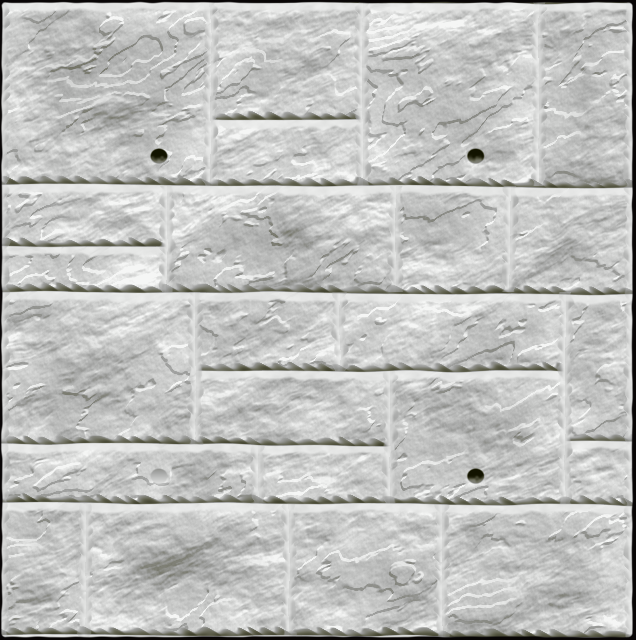
Reproduce this texture procedurally as a Shadertoy shader.

```glsl
// Horizontal joints: height from the top, start, end
const vec3 bedJoints[10] = vec3[10](
    vec3(.003, -.1, 1.1), vec3(.290, -.1, 1.1), vec3(.457, -.1, 1.1), vec3(.787, -.1, 1.1),
    vec3(.993, -.1, 1.1), vec3(.186, .331, .570), vec3(.386, -.1, .263), vec3(.579, .308, .888),
    vec3(.695, -.1, .614), vec3(.688, .888, 1.1));

// Vertical joints: distance from the left, start, end
const vec3 headJoints[14] = vec3[14](
    vec3(.331, .0, .290), vec3(.570, .0, .290), vec3(.846, .0, .290),
    vec3(.263, .290, .457), vec3(.622, .290, .457), vec3(.801, .290, .457),
    vec3(.308, .457, .695), vec3(.534, .457, .579), vec3(.888, .457, .787),
    vec3(.614, .579, .787), vec3(.406, .695, .787),
    vec3(.134, .787, 1.), vec3(.455, .787, 1.), vec3(.696, .787, 1.));

float hash(vec2 p) {
    vec3 q = fract(p.xyx * .1031);
    q += dot(q, q.yzx + 33.33);
    return fract((q.x + q.y) * q.z);
}

float noise(vec2 p) {
    vec2 i = floor(p), f = fract(p);
    f = f * f * (3. - 2. * f);
    return mix(mix(hash(i), hash(i + vec2(1, 0)), f.x),
               mix(hash(i + vec2(0, 1)), hash(i + 1.), f.x), f.y);
}

float fbm(vec2 p) {
    float sum = 0., amp = .5;
    for (int i = 0; i < 5; i++) {
        sum += amp * noise(p);
        p = mat2(1.6, 1.2, -1.2, 1.6) * p + 7.3;
        amp *= .5;
    }
    return sum;
}

// Split stone: smooth relief broken by sparse sharp ledges
float rockHeight(vec2 p) {
    vec2 warped = p + .03 * vec2(fbm(p * 14.), fbm(p * 14. + 19.));
    float h = fbm(warped * vec2(8, 13) + warped.yx * 3.);
    float level = h * 7.;
    float ledge = (floor(level) + smoothstep(0., .17, fract(level))) / 7.;
    float broken = smoothstep(.42, .72, noise(p * 17. + 5.));
    return mix(h, ledge, .75 * broken) + .07 * fbm(p * 65.);
}

// Profile of irregular chisel bites along a joint
float chisel(float t, float seed) {
    t += .9 * noise(vec2(t * .7, seed));
    float f = fract(t);
    return smoothstep(0., .7, f) * (1. - smoothstep(.8, 1., f))
         * mix(.4, 1., hash(vec2(floor(t), seed)));
}

float spanMask(float x, vec2 span, float soft) {
    return smoothstep(span.x, span.x + soft, x) * (1. - smoothstep(span.y - soft, span.y, x));
}

void mainImage(out vec4 fragColor, in vec2 fragCoord) {
    vec2 p = fragCoord / iResolution.xy;
    p.y = 1. - p.y;
    float px = 1. / iResolution.y;

    // Nearest joints and the corner that identifies each stone
    float bedOffset = 1., bedMask = 0., bedSeed = 0.;
    float headOffset = p.x - .003, headSeed = 1., edgeDist = 1.;
    vec2 corner = vec2(0);
    if (p.x > .5) headOffset = p.x - .993;
    for (int i = 0; i < 10; i++) {
        vec3 j = bedJoints[i];
        if (p.x < j.y || p.x > j.z) continue;
        float wobble = .005 * (p.x - .5) + .004 * (noise(vec2(p.x * 14., float(i) * 3.)) - .5);
        float d = p.y - j.x - wobble;
        if (d > 0.) corner.y = max(corner.y, j.x);
        if (abs(d) < abs(bedOffset)) {
            bedOffset = d;
            bedMask = spanMask(p.x, j.yz, .012);
            bedSeed = float(i) * 5. + 2.;
        }
    }
    for (int i = 0; i < 14; i++) {
        vec3 j = headJoints[i];
        if (p.y < j.y || p.y > j.z) continue;
        float d = p.x - j.x - .004 * (noise(vec2(p.y * 18., float(i) * 3.)) - .5);
        if (d > 0.) corner.x = max(corner.x, j.x);
        if (abs(d) < abs(headOffset)) {
            headOffset = d;
            headSeed = float(i) * 4. + 3.;
        }
    }
    edgeDist = min(abs(bedOffset), abs(headOffset));

    // Stone face lit from above, greyer towards the middle
    float stone = hash(corner * 917.);
    vec2 q = p + floor(stone * 40.);
    float slope = (rockHeight(q + vec2(-.0012, .003)) - rockHeight(q)) / .003;
    float tone = mix(.795, .715, smoothstep(.015, .1, edgeDist)) + .03 * (stone - .5);
    tone += .2 * (fbm(q * 9. + 31.) - .48) + clamp(slope * .013, -.2, .16);
    tone += .035 * (noise(p * 330.) - .5);

    // Vertical joints: pale core with chiselled flanks
    float side = abs(headOffset);
    float bite = chisel((p.y + .8 * side) * 44., headSeed + step(0., headOffset) * 60.);
    float flank = 1. - smoothstep(-.0015, .0015, side - .007 - .006 * bite);
    float flankTone = .84 - .2 * bite * smoothstep(.001, .007, side) + .05 * step(headOffset, 0.);
    tone = mix(tone, flankTone + .07 * (noise(p * 120.) - .5), flank * .85);

    // Horizontal joints: shadowed bites above, bright lip below
    float cut = chisel((p.x - 1.5 * bedOffset) * 37., bedSeed);
    float depth = .006 + .008 * cut;
    float strength = bedMask * (1. - .35 * flank);
    float shadow = smoothstep(-depth - .0015, -depth + .0015, bedOffset)
                 * (1. - smoothstep(-.001, .002, bedOffset));
    float shadowTone = mix(.62, .36, smoothstep(-depth, -.001, bedOffset)) - .1 * cut
                     + .16 * (noise(p * vec2(60, 110)) - .3);
    float lipWidth = .011 + .006 * noise(vec2(p.x * 55., bedSeed));
    float lip = smoothstep(-.001, .002, bedOffset)
              * (1. - smoothstep(lipWidth - .004, lipWidth + .002, bedOffset));
    tone = mix(tone, shadowTone, shadow * strength);
    tone = mix(tone, .91 + .05 * (noise(p * 90.) - .5), lip * strength * .9);

    // Four fixing holes, the lower left one plugged
    vec2 cell = floor(p * 2.);
    vec2 h = (p - vec2(.25, .244) - vec2(.498, .5) * cell) / vec2(.0135, .012);
    float r = length(h);
    float plugged = (1. - cell.x) * cell.y;
    float rim = (1. - smoothstep(1., 1.8, r)) * smoothstep(0., 1., h.y);
    float holeTone = mix(.07, .5, smoothstep(-.2, .9, h.y + .4 * (noise(p * 200.) - .5)));
    holeTone = mix(holeTone, .72 + .16 * h.y, plugged);
    tone = mix(tone + .12 * rim, holeTone, 1. - smoothstep(.85, 1.1, r));

    // Warm shadows and the dark surround
    tone = clamp(tone, .03, .96);
    vec3 color = vec3(tone, tone + .004, tone - .075 * (1. - smoothstep(.32, .66, tone)));
    vec2 box = abs(p - vec2(.4985, .4995)) - vec2(.4955, .4955) + .006;
    float outside = length(max(box, 0.)) - .006 + .002 * (noise(p * 50.) - .5);
    color = mix(color, vec3(.03, .02, .02), smoothstep(-px, px, outside));
    fragColor = vec4(max(color, 0.), 1.);
}
```
